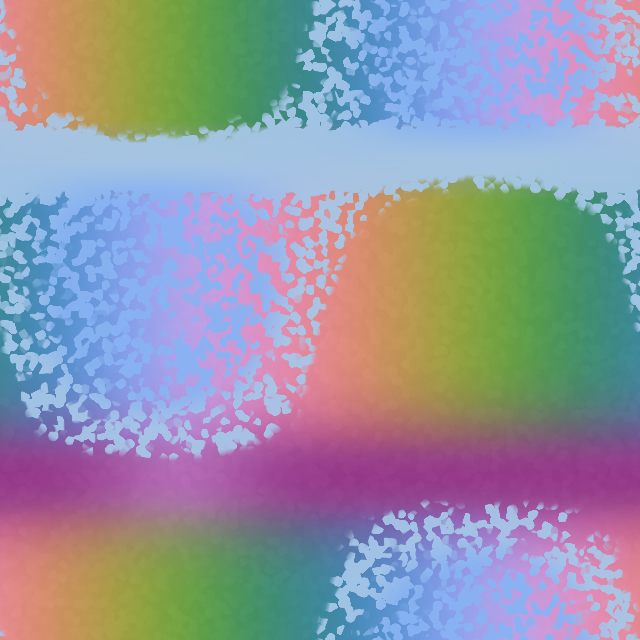
This background is drawn by a WebGL 1 fragment shader. Its source:

```glsl
precision highp float;
// Rainbow waves with soft islands, a pale sky band, a magenta band and flaked blue patches.
uniform vec2 u_resolution;

const float TAU = 6.28319;
const float FLAKES = 80.0;
const vec3 MAGENTA = vec3(0.59, 0.21, 0.54);
const vec3 ORCHID = vec3(0.71, 0.40, 0.71);
const vec3 PALE_SKY = vec3(0.65, 0.78, 0.91);
const vec3 DEEP_SKY = vec3(0.53, 0.70, 0.95);

// Sine-free hash giving three values in 0..1
vec3 hash3(vec2 p) {
  vec3 q = fract(p.xyx * vec3(0.1031, 0.1030, 0.0973));
  q += dot(q, q.yxz + 33.33);
  return fract((q.xxy + q.yzz) * q.zyx);
}

float gauss(float x, float width) {
  return exp(-x * x / (2.0 * width * width));
}

// Random value per Voronoi cell, blended softly across the cell borders
float flakeValue(vec2 p) {
  vec2 cell = floor(p);
  vec2 local = p - cell;
  float total = 0.0;
  float weights = 0.0001;
  for (int j = -1; j <= 1; j++) {
    for (int i = -1; i <= 1; i++) {
      vec2 offset = vec2(float(i), float(j));
      vec3 rnd = hash3(cell + offset + 17.0);
      vec2 d = offset + rnd.xy - local;
      float weight = exp(-18.0 * dot(d, d));
      total += weight * rnd.z;
      weights += weight;
    }
  }
  return total / weights;
}

// Signed field: positive in clear islands, negative in flaked patches
float islandField(vec2 p) {
  return cos(TAU * p.y) * cos(TAU * (p.x - 0.25)) - 0.25 * sin(TAU * p.y);
}

// Rainbow across x, reversed in every other row, crossed by the magenta band
vec3 rainbow(vec2 p) {
  float swing = clamp(2.6 * cos(TAU * p.y), -1.0, 1.0);
  vec3 color = vec3(
    0.57 + 0.33 * swing * cos(TAU * (p.x - 0.97)),
    0.59 - 0.05 * cos(2.0 * TAU * p.x),
    0.59 - 0.34 * swing * cos(TAU * (p.x - 0.24)));
  vec3 band = mix(MAGENTA, ORCHID, gauss(p.x - 0.28, 0.09));
  return mix(color, band, 0.95 * gauss(p.y - 0.745, 0.065));
}

void main() {
  vec2 uv = gl_FragCoord.xy / u_resolution;
  vec2 p = vec2(uv.x, 1.0 - uv.y);
  float field = islandField(p);

  // Two flake sizes make ragged clusters
  float fine = flakeValue(uv * FLAKES);
  float coarse = flakeValue(uv * FLAKES * 0.5 + 40.0);
  float flakes = mix(fine, coarse, 0.3);

  // Clear ground with a faint grain
  vec3 color = rainbow(p) + 0.02 * (fine - 0.5);

  // Flakes close up into a solid pale band
  float solid = 1.0 - smoothstep(0.03, 0.06, abs(p.y - 0.25));
  float cut = 0.46 - solid;
  float cover = smoothstep(cut - 0.07, cut + 0.07, flakes);
  cover *= smoothstep(-0.03, 0.05, -field + 0.14 * (fine - 0.5));

  // Patches are paler near their rims
  vec3 sky = mix(PALE_SKY, DEEP_SKY, smoothstep(0.22, 0.65, -field));
  color = mix(color, sky, 0.93 * cover);
  gl_FragColor = vec4(clamp(color, 0.0, 1.0), 1.0);
}
```
